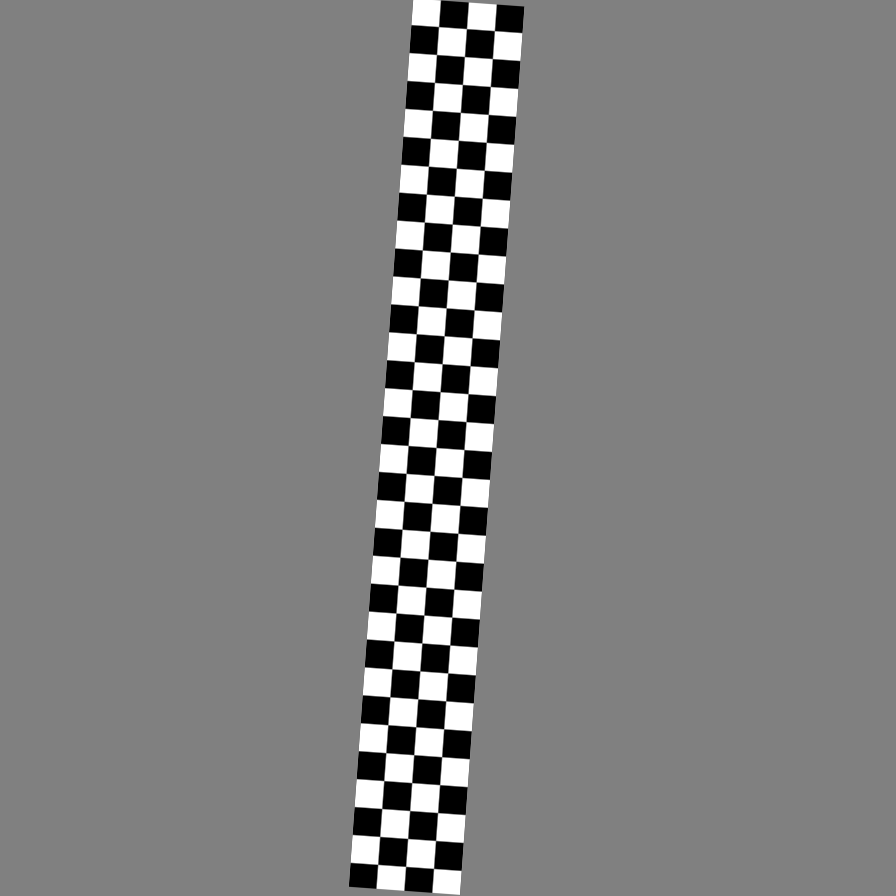
Reproduce this pattern procedurally as a three.js fragment shader.

```glsl
// A tall, slightly tilted checkered ribbon, four cells wide, on flat mid gray.
// The canvas is rotated into ribbon space; triangle waves give signed distances
// to the cell edges, and a box distance trims the ribbon.
varying vec2 vUv;

const float SOFTNESS = 0.0008; // half width of a smoothed edge

// Rotates a point into axes running across and along the ribbon.
vec2 toRibbon(vec2 p, float tilt) {
  float c = cos(tilt);
  float s = sin(tilt);
  return vec2(c * p.x - s * p.y, s * p.x + c * p.y);
}

// Signed distance to the nearest cell edge, positive in even cells.
vec2 cellWave(vec2 cell) {
  return abs(mod(cell - 0.5, 2.0) - 1.0) - 0.5;
}

float boxDistance(vec2 p, vec2 halfSize) {
  vec2 d = abs(p) - halfSize;
  return length(max(d, 0.0)) + min(max(d.x, d.y), 0.0);
}

void main() {
  vec2 ribbon = toRibbon(vUv - vec2(0.4872, 0.5), 0.0725);

  // Checker: cells of 1/32, dark where both indices share parity
  vec2 cell = ribbon * 32.0 + vec2(2.0, 16.0);
  vec2 parity = clamp(cellWave(cell) / (32.0 * SOFTNESS), -1.0, 1.0);
  float checker = 0.5 - 0.5 * parity.x * parity.y;

  // Ribbon outline, trimmed a little more at the lower end
  float outline = boxDistance(ribbon - vec2(0.0, 0.0015), vec2(0.0623, 0.4970));
  float inside = 1.0 - smoothstep(-SOFTNESS, SOFTNESS, outline);

  vec3 gray = vec3(0.502);
  gl_FragColor = vec4(mix(gray, vec3(checker), inside), 1.0);
}
```
